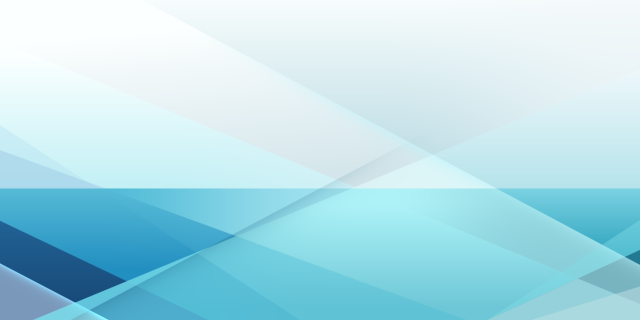
Give the GLSL for this background, as a Shadertoy shader.

```glsl
// Signed distance to the line through a and b, positive below it
float below(vec2 p, vec2 a, vec2 b) {
    vec2 d = normalize(b - a);
    return dot(p - a, vec2(d.y, -d.x));
}

// Antialiased coverage of a half plane
float cover(float d) {
    float soft = 0.8 / iResolution.y;
    return smoothstep(-soft, soft, d);
}

vec3 ramp(vec3 low, vec3 high, float from, float to, float t) {
    return mix(low, high, clamp((t - from) / (to - from), 0.0, 1.0));
}

void mainImage(out vec4 fragColor, in vec2 fragCoord) {
    vec2 p = fragCoord / iResolution.xy * vec2(2.0, 1.0);

    // Long diagonals
    float ridge = below(p, vec2(0.443, 1.0), vec2(2.0, 0.172));
    float slope = below(p, vec2(0.0, 0.87), vec2(2.0, 0.05));
    float rise = below(p, vec2(0.104, 0.0), vec2(2.0, 0.784));
    float fold = below(p, vec2(0.221, 0.0), vec2(1.276, 0.557));
    float shallow = below(p, vec2(0.0, 0.531), vec2(1.458, 0.0));
    float steep = below(p, vec2(0.0, 0.609), vec2(0.9375, 0.0));
    float inRidge = cover(ridge);
    float inSlope = cover(slope);
    float inRise = cover(rise);
    float inShallow = cover(shallow);
    float inSteep = cover(steep);

    // Pale upper half
    vec3 sky = ramp(vec3(0.75, 0.87, 0.90), vec3(0.97, 0.99, 0.99), 0.52, 1.0, p.y);
    sky = mix(sky, vec3(0.95, 0.97, 0.98), 0.65 * smoothstep(1.2, 2.0, p.x));
    vec3 panel = ramp(vec3(0.83, 0.90, 0.92), vec3(0.99, 1.0, 1.0), 0.45, 0.95, p.y + 0.08 * (1.0 - p.x));
    sky = mix(sky, panel, inRidge);
    vec3 mist = ramp(vec3(0.76, 0.94, 0.96), vec3(0.98, 1.0, 1.0), 0.41, 0.82, p.y);
    mist = mix(mist, vec3(0.86, 0.95, 0.97), 0.5 * smoothstep(0.5, 1.1, p.x));
    sky = mix(sky, mist, inSlope * inRidge);
    vec3 rightMist = ramp(vec3(0.71, 0.89, 0.92), vec3(0.93, 0.97, 0.98), 0.41, 0.78, p.y);
    sky = mix(sky, rightMist, inRise * (1.0 - inRidge));
    sky = mix(sky, vec3(0.87, 0.96, 0.97), inRise * inRidge);
    sky = mix(sky, vec3(0.69, 0.87, 0.94), 0.35 * inSteep);
    sky = mix(sky, vec3(0.60, 0.78, 0.89), 0.45 * inShallow);

    // Blue lower half, left of the rising line
    vec3 sea = mix(vec3(0.31, 0.73, 0.84), vec3(0.62, 0.88, 0.93), smoothstep(0.25, 1.05, p.x));
    vec3 deep = ramp(vec3(0.12, 0.55, 0.75), vec3(0.34, 0.73, 0.84), 0.16, 0.41, p.y);
    sea = mix(sea, mix(sea, deep, 0.8), inShallow);
    sea = mix(sea, deep, 0.7 * inSteep);

    // Bright water right of the rising line
    vec3 water = ramp(vec3(0.43, 0.78, 0.84), vec3(0.68, 0.95, 0.97), 0.04, 0.36, p.y);
    water = mix(water, vec3(0.42, 0.83, 0.92), 0.45 * smoothstep(1.0, 0.5, p.x));
    water = mix(water, vec3(0.54, 0.79, 0.83), (1.0 - inSlope) * smoothstep(1.2, 1.75, p.x) * 0.7);
    water = mix(water, vec3(0.28, 0.73, 0.83), 0.35 * inShallow);
    water = mix(water, vec3(0.25, 0.68, 0.81), 0.35 * inSteep);
    vec3 bay = ramp(vec3(0.18, 0.64, 0.75), vec3(0.48, 0.82, 0.88), 0.20, 0.41, p.y);
    water = mix(bay, water, inRidge);
    sea = mix(sea, water, inRise);

    // Navy band and grey corner at the lower left
    float band = below(p, vec2(0.0, 0.31), vec2(0.651, 0.0));
    float corner = below(p, vec2(0.0, 0.177), vec2(0.339, 0.0));
    vec3 navy = ramp(vec3(0.09, 0.29, 0.47), vec3(0.13, 0.38, 0.58), 0.05, 0.30, p.y);
    sea = mix(sea, mix(navy, vec3(0.30, 0.66, 0.79), inRise), cover(band) * (1.0 - 0.25 * inRise));
    vec3 grey = mix(vec3(0.48, 0.60, 0.73), vec3(0.55, 0.82, 0.88), inRise);
    sea = mix(sea, grey, cover(corner));
    sea += vec3(0.10, 0.28, 0.30) * cover(corner) * exp(-max(corner, 0.0) * 110.0);
    sea = mix(sea, vec3(0.43, 0.83, 0.90), 0.6 * inRise * (1.0 - cover(fold)) * step(p.x, 0.73));

    // Crossing facets at the lower right
    float facet = cover(below(p, vec2(1.523, 0.0), vec2(2.0, 0.3125)));
    float wedge = cover(below(p, vec2(1.523, 0.0), vec2(2.0, 0.219)));
    sea = mix(sea, vec3(0.50, 0.86, 0.90), 0.45 * facet);
    vec3 shade = mix(vec3(0.10, 0.43, 0.53), vec3(0.46, 0.68, 0.73), inRidge);
    sea = mix(sea, shade, 0.85 * wedge);
    sea = mix(sea, vec3(0.62, 0.86, 0.89), 0.75 * wedge * inSlope);
    float glint = cover(below(p, vec2(1.66, 0.0), vec2(2.0, 0.105)));
    sea = mix(sea, vec3(0.76, 0.88, 0.90), 0.5 * glint);

    vec3 color = mix(sea, sky, cover(p.y - 0.411));

    // Soft shadow under the fold
    float shadow = cover(fold) * exp(-max(fold, 0.0) * 28.0) * smoothstep(1.4, 0.8, p.x);
    color = mix(color, color * vec3(0.70, 0.80, 0.84), 0.65 * shadow);

    // Glow along the ridge
    float glow = inRidge * exp(-max(ridge, 0.0) * 45.0) * smoothstep(0.5, 1.3, p.x);
    color = mix(color, vec3(0.70, 0.96, 0.99), 0.45 * glow);

    fragColor = vec4(clamp(color, 0.0, 1.0), 1.0);
}
```
